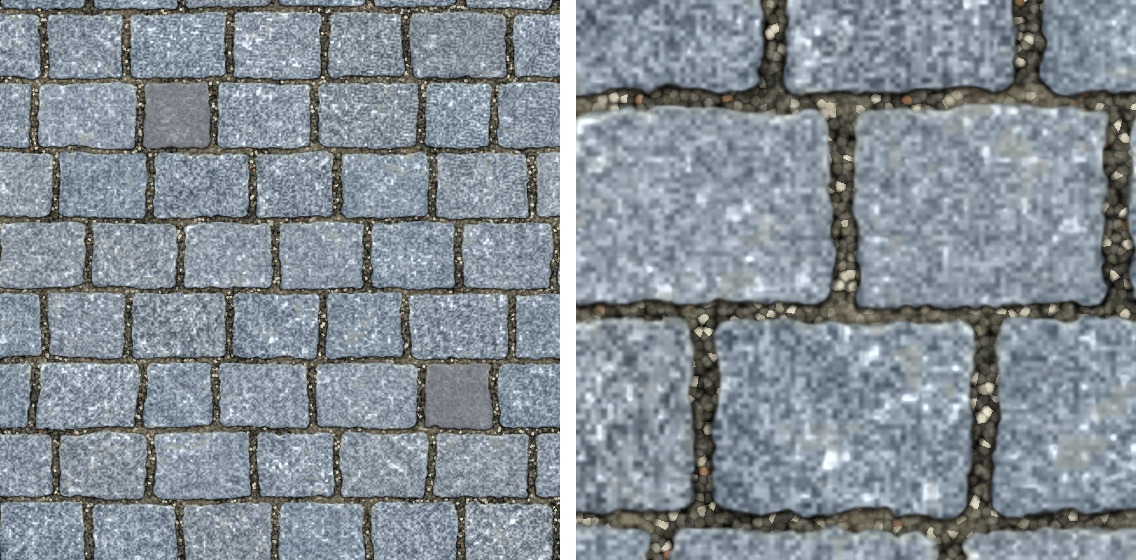
Left, the full canvas; right, a detail of the centre.
Write a three.js fragment shader that draws this texture.

```glsl
varying vec2 vUv;

float hash(vec2 p) {
  return fract(sin(dot(p, vec2(127.1, 311.7))) * 43758.5);
}

// Value noise with n cells across the canvas, wrapping at its edges
float noise(vec2 uv, float n) {
  vec2 p = uv * n;
  vec2 i = floor(p), f = fract(p);
  f = f * f * (3.0 - 2.0 * f);
  vec2 a = mod(i, n), b = mod(i + 1.0, n);
  return mix(mix(hash(a), hash(vec2(b.x, a.y)), f.x),
             mix(hash(vec2(a.x, b.y)), hash(b), f.x), f.y);
}

// Wrapping pebbles: x = distance to the nearest centre, y = its random tone
vec2 pebbles(vec2 uv, float n) {
  vec2 p = uv * n, cell = floor(p), nearest = vec2(2.0, 0.0);
  for (int y = -1; y <= 1; y++) {
    for (int x = -1; x <= 1; x++) {
      vec2 c = cell + vec2(float(x), float(y));
      vec2 w = mod(c, n);
      float d = length(c + vec2(hash(w + 3.7), hash(w + 8.3)) - p);
      if (d < nearest.x) nearest = vec2(d, hash(w + 15.1));
    }
  }
  return nearest;
}

// Left edges of the three stones that repeat along a course
vec3 courseEdges(float row) {
  float k = mod(row, 4.0);
  if (k < 0.5) return vec3(0.945, 1.93, 2.945);
  if (k < 1.5) return vec3(0.61, 1.62, 2.71);
  if (k < 2.5) return vec3(0.36, 1.51, 2.30);
  return vec3(0.47, 1.36, 2.47);
}

void main() {
  vec2 uv = vUv;
  float fine = noise(uv, 320.0);
  float grain = noise(uv + 0.37, 170.0);
  float chips = noise(uv, 72.0);
  float blotch = noise(uv, 30.0);

  // Eight courses of six stones, slightly warped
  vec2 warp = vec2(noise(uv, 16.0), noise(uv + 0.43, 16.0)) - 0.5;
  vec2 p = uv * 8.0 + vec2(0.0, 0.146) + 0.07 * warp;
  float row = mod(floor(p.y), 8.0);
  vec3 edges = courseEdges(row);
  float along = p.x * 0.75 - edges.x;
  float x = mod(along, 3.0) + edges.x;
  float column = step(edges.y, x) + step(edges.z, x);
  float left = column < 0.5 ? edges.x : (column < 1.5 ? edges.y : edges.z);
  float right = column < 0.5 ? edges.y : (column < 1.5 ? edges.z : edges.x + 3.0);
  float id = mod(floor(along / 3.0) * 3.0 + column, 6.0);
  vec2 stone = vec2(id, row);

  // Rounded, chipped outline
  vec2 q = vec2((x - 0.5 * (left + right)) / 0.75, fract(p.y) - 0.5);
  vec2 halfSize = vec2((right - left) / 1.5 - 0.058, 0.46);
  float radius = 0.05 + 0.05 * hash(stone + 2.9);
  vec2 b = abs(q) - halfSize + radius;
  float d = length(max(b, 0.0)) + min(max(b.x, b.y), 0.0) - radius;
  d += 0.035 * (chips - 0.5) + 0.025 * (grain - 0.5);

  // Granite with fine grain, small pale flecks and faint blotches
  float tone = hash(stone + 5.3);
  float rough = 0.85 + 0.3 * hash(stone + 11.7);
  float light = 0.595 + 0.05 * (tone - 0.5) + 0.07 * (blotch - 0.5);
  light += rough * (0.33 * (fine - 0.5) + 0.2 * (grain - 0.5) + 0.07 * (chips - 0.5));
  light += 0.22 * rough * smoothstep(0.7, 0.92, 0.75 * grain + 0.25 * blotch);
  float blue = 0.038 + 0.018 * hash(stone + 19.1);
  vec3 granite = light + vec3(-blue, 0.0, blue);
  float stain = smoothstep(0.7, 0.9, 0.7 * noise(uv + 0.21, 90.0) + 0.3 * blotch);
  granite = mix(granite, vec3(0.68, 0.69, 0.64), 0.5 * stain);

  // One smoother, browner stone in each half
  bool smoothStone = (row == 6.0 && id == 1.0) || (row == 2.0 && id == 4.0);
  if (smoothStone) granite = vec3(0.49, 0.50, 0.53) + 0.4 * (light - 0.595);

  // Worn rim: pale above, shaded below
  float rim = smoothstep(-0.06, -0.01, d);
  float upward = smoothstep(-0.25, 0.35, q.y);
  granite += rim * mix(vec3(-0.05), vec3(0.08, 0.07, 0.03), upward) * (0.5 + chips);
  granite *= 1.0 - 0.25 * smoothstep(-0.022, 0.005, d);

  // Gritty joint, darkest under the stones
  vec2 peb = pebbles(uv, 190.0);
  vec3 gravel = mix(vec3(0.18, 0.18, 0.16), vec3(0.50, 0.48, 0.41), 0.6 * peb.y + 0.4 * blotch);
  gravel = mix(gravel, vec3(0.76, 0.74, 0.66), smoothstep(0.74, 0.95, peb.y));
  gravel = mix(gravel, vec3(0.52, 0.40, 0.30), step(0.985, hash(vec2(peb.y, 4.1))));
  gravel *= 1.1 - 0.65 * smoothstep(0.3, 0.85, peb.x);
  float sand = smoothstep(0.40, 0.47, abs(q.y)) * smoothstep(0.3, 0.75, blotch);
  gravel = mix(gravel, vec3(0.49, 0.46, 0.39), 0.55 * sand);
  gravel += 0.22 * (fine - 0.5);
  float crevice = 1.0 - smoothstep(0.0, 0.04, d);
  gravel *= 1.0 - crevice * mix(0.65, 0.15, upward);

  vec3 color = mix(granite, gravel, smoothstep(-0.01, 0.012, d));
  gl_FragColor = vec4(clamp(color, 0.0, 1.0), 1.0);
}
```
